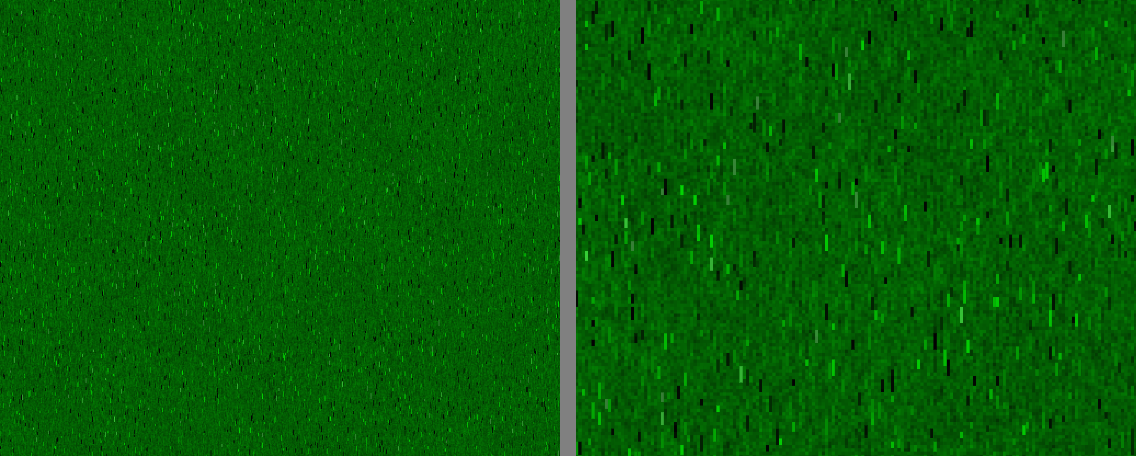
Left, the full canvas; right, a detail of the centre.
A Shadertoy shader for this texture:

```glsl
// Dense green turf: fine square grain overlaid with short upright blades.
// Each layer drops one blade per tall cell, with columns shifted at random;
// most blades tint the grain faintly, a few are near black or bright green.

float hash(vec2 p)
{
    vec3 q = fract(p.xyx * 0.1031);
    q += dot(q, q.yzx + 33.33);
    return fract((q.x + q.y) * q.z);
}

// Cellular grain whose cell borders are blended over one pixel.
float grain(vec2 p, float pixel)
{
    vec2 cell = floor(p - 0.5);
    vec2 blend = clamp((fract(p - 0.5) - 0.5) / pixel + 0.5, 0.0, 1.0);
    float low = mix(hash(cell), hash(cell + vec2(1, 0)), blend.x);
    float high = mix(hash(cell + vec2(0, 1)), hash(cell + vec2(1, 1)), blend.x);
    return mix(low, high, blend.y);
}

void mainImage(out vec4 fragColor, in vec2 fragCoord)
{
    // The canvas is 416 grains high.
    float pixel = 416.0 / iResolution.y;
    vec2 p = fragCoord * pixel;

    // Base tone: grain plus faint broad patches.
    float green = 0.365 + 0.13 * (grain(p + 17.0, pixel) - 0.5);
    green += 0.005 * (sin(p.x * 0.061 + 2.0 * sin(p.y * 0.027))
                    + sin(p.y * 0.043 + 2.0 * sin(p.x * 0.035)));
    float pale = 0.0;

    // Upright blades, one grain wide and two to five grains long.
    for (int layer = 0; layer < 2; layer++)
    {
        float seed = 131.0 * float(layer) + 41.0;
        float column = floor(p.x);
        float y = p.y + floor(7.0 * hash(vec2(column + seed, seed)));
        vec2 cell = vec2(column, floor(y / 7.0)) + seed;
        float bladeLength = 2.0 + floor(4.0 * hash(cell + 211.0));
        float x = fract(p.x);
        y = mod(y, 7.0);

        float inside = min(min(x, 1.0 - x), min(y, bladeLength - y));
        float blade = clamp(inside / pixel + 0.5, 0.0, 1.0);
        float kind = hash(cell + 307.0);
        float shade = hash(cell + 503.0);

        if (kind < 0.026)
            green = mix(green, 0.2 * shade, blade);
        else if (kind > 0.962)
        {
            green = mix(green, 0.49 + 0.32 * shade * shade, blade);
            pale = max(pale, blade * step(0.996, kind));
        }
        else
            green += blade * 0.14 * (shade - 0.5);
    }

    // Pure green, with a rare dry blade slightly paler.
    float tint = 0.01 + 0.2 * pale;
    fragColor = vec4(tint, green, tint, 1.0);
}
```
